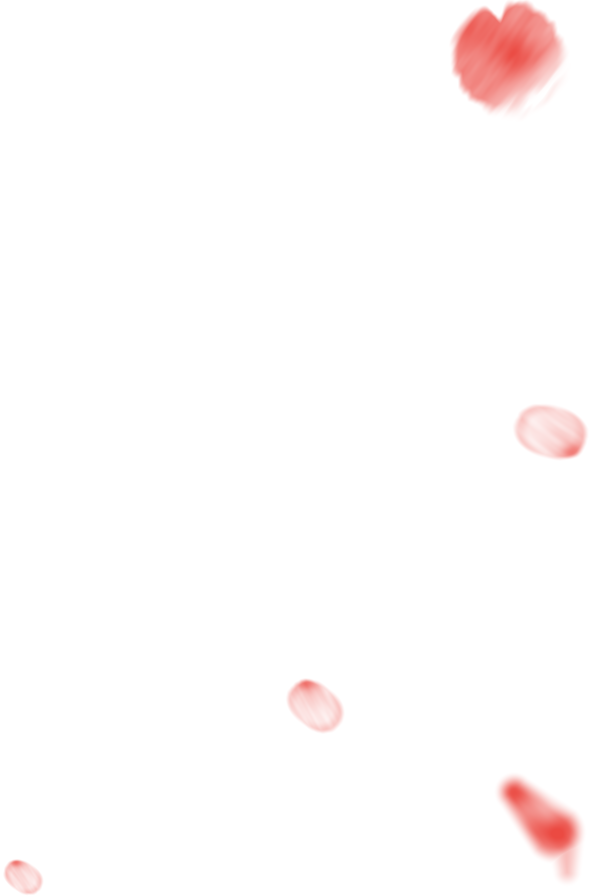
This background is drawn by a Shadertoy shader. Its source:

```glsl
// Loose red watercolour petals drifting over a white ground
#define PAPER vec3(1.0)
#define PIGMENT vec3(0.92, 0.29, 0.26)
#define HEART_POS vec2(0.567, 0.937)
#define HEART_SIZE 0.0612
#define BLUR_POS vec2(0.604, 0.082)
#define BLUR_SOFT 0.0105
#define OVAL_COUNT 3
#define OVAL_RATIO 0.72
#define OVAL_WASH 0.13

vec2 hashGradient(vec2 cell) {
    float h = fract(sin(dot(cell, vec2(127.1, 311.7))) * 43758.5);
    return vec2(cos(6.2832 * h), sin(6.2832 * h));
}

// Gradient noise, about -0.7 to 0.7
float gradientNoise(vec2 p) {
    vec2 i = floor(p), f = fract(p);
    vec2 u = f * f * f * (f * (f * 6.0 - 15.0) + 10.0);
    float a = dot(hashGradient(i), f);
    float b = dot(hashGradient(i + vec2(1, 0)), f - vec2(1, 0));
    float c = dot(hashGradient(i + vec2(0, 1)), f - vec2(0, 1));
    float d = dot(hashGradient(i + vec2(1, 1)), f - vec2(1, 1));
    return mix(mix(a, b, u.x), mix(c, d, u.x), u.y);
}

vec2 rotate(vec2 p, float angle) {
    float c = cos(angle), s = sin(angle);
    return vec2(c * p.x + s * p.y, c * p.y - s * p.x);
}

float inside(float dist, float softness) {
    return 1.0 - smoothstep(-softness, softness, dist);
}

float spot(vec2 p, vec2 center, float radius) {
    vec2 d = (p - center) / radius;
    return exp(-dot(d, d));
}

// Brush streaks running along the given angle
float streaks(vec2 p, float angle, float frequency) {
    vec2 q = rotate(p, angle) * vec2(0.22, 1.0) * frequency;
    return gradientNoise(q) + 0.5 * gradientNoise(q * 2.1 + 7.3);
}

// Distance to a capsule whose radius runs from ra to rb
float taperedCapsule(vec2 p, vec2 a, vec2 b, float ra, float rb) {
    vec2 ab = b - a;
    float t = clamp(dot(p - a, ab) / dot(ab, ab), 0.0, 1.0);
    return length(p - a - ab * t) - mix(ra, rb, t);
}

// Broad notched petal with a dry, feathered lower right
float heartPetal(vec2 p) {
    vec2 q = (p - HEART_POS) / HEART_SIZE;
    float grain = streaks(q, 0.95, 5.0);
    float fromNotch = atan(q.y, q.x) - 1.79;
    float radius = 0.99 - 0.27 * exp(-fromNotch * fromNotch / 0.025);
    float dry = smoothstep(0.25, 0.95, dot(q, vec2(0.6, -0.8)));
    float mask = inside(length(q) - radius + 0.07 * grain, 0.09 + 0.13 * dry);
    float wash = 0.64 + 0.13 * grain;
    wash += 0.34 * spot(q, vec2(0.1, 0.04), 0.36);
    wash += 0.22 * spot(q, vec2(-0.62, 0.5), 0.42);
    wash -= 0.18 * smoothstep(0.45, 1.0, q.x);
    wash *= 1.0 - dry * clamp(0.8 + 0.7 * grain, 0.0, 1.0);
    return mask * wash;
}

// Pale oval petal; its deepest tone sits near one corner
float ovalPetal(vec2 p, vec2 center, float size, float tilt, float side) {
    vec2 q = rotate(p - center, tilt) / (size * vec2(1.0, OVAL_RATIO));
    float grain = streaks(q + center * 40.0, -0.5, 2.6);
    float dist = pow(dot(pow(abs(q), vec2(2.3)), vec2(1.0)), 1.0 / 2.3) - 0.96;
    float rim = smoothstep(-0.4, -0.08, dist) * smoothstep(-0.2, 0.8, abs(q.x));
    float wash = OVAL_WASH + 0.13 * grain + 0.17 * rim;
    wash += 0.42 * spot(q, side * vec2(0.68, -0.52), 0.3);
    wash += 0.12 * spot(q, side * vec2(0.4, -0.2), 0.6);
    return inside(dist + 0.05 * grain, 0.1) * max(wash, 0.05);
}

// Out of focus petal with a thin trailing end
float blurredPetal(vec2 p) {
    vec2 q = p - BLUR_POS;
    float body = taperedCapsule(q, vec2(-0.030, 0.034), vec2(0.015, -0.011), 0.013, 0.026);
    float tail = taperedCapsule(q, vec2(0.027, -0.012), vec2(0.029, -0.055), 0.014, 0.007);
    float wash = 0.60 + 0.07 * streaks(q, -0.8, 60.0);
    wash += 0.38 * spot(q, vec2(-0.030, 0.033), 0.016);
    wash += 0.42 * spot(q, vec2(0.020, -0.011), 0.018);
    wash += 0.22 * spot(q, vec2(-0.008, -0.010), 0.018);
    wash -= 0.20 * spot(q, vec2(0.013, 0.020), 0.017);
    float trail = 0.36 * inside(tail, BLUR_SOFT);
    return max(inside(body, BLUR_SOFT) * wash, trail);
}

void mainImage(out vec4 fragColor, in vec2 fragCoord) {
    vec2 p = fragCoord / iResolution.y;

    // Each oval: centre, half length, tilt
    vec4 ovals[OVAL_COUNT] = vec4[OVAL_COUNT](
        vec4(0.615, 0.518, 0.041, -0.26),
        vec4(0.352, 0.212, 0.034, -0.70),
        vec4(0.026, 0.021, 0.023, -0.61));

    float amount = max(heartPetal(p), blurredPetal(p));
    for (int i = 0; i < OVAL_COUNT; i++) {
        float side = i == 0 ? 1.0 : -1.0;
        amount = max(amount, ovalPetal(p, ovals[i].xy, ovals[i].z, ovals[i].w, side));
    }
    fragColor = vec4(mix(PAPER, PIGMENT, clamp(amount, 0.0, 1.0)), 1.0);
}
```
